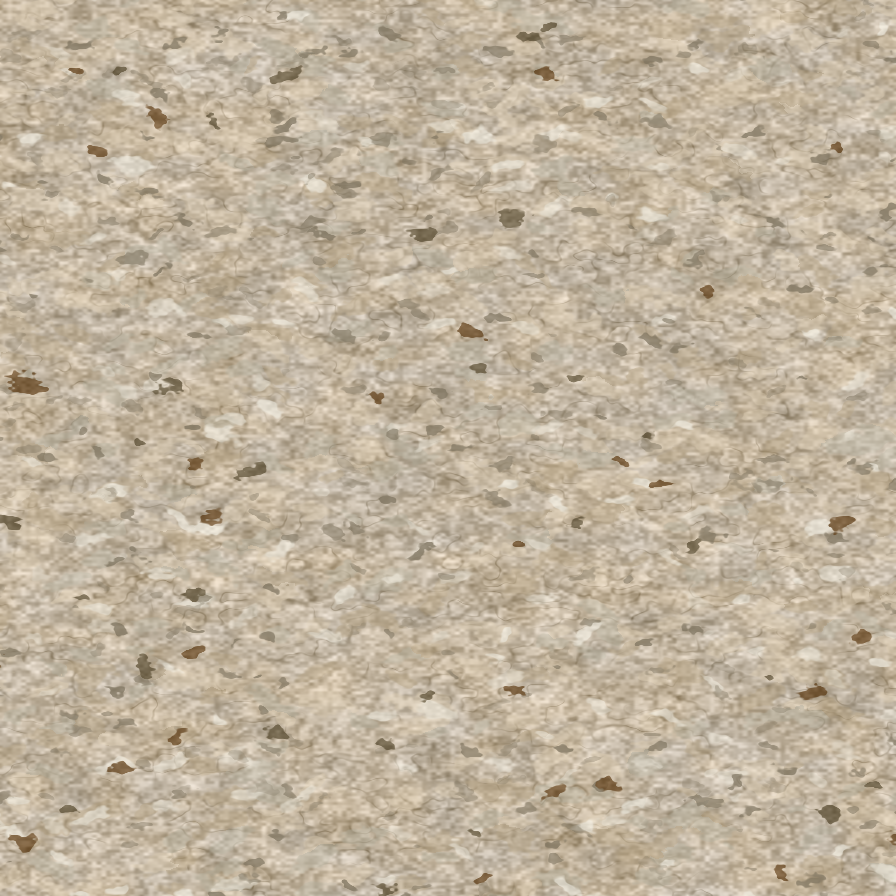
Give the GLSL for this texture, as a WebGL 2 fragment shader.

```glsl
#version 300 es
precision highp float;
// Beige stone-chip flooring: warped, sideways-stretched noise forms the grain,
// thin dark veins come from noise contours, and jittered cells scatter
// ragged pale, grey and tan flakes with a few small brown chips.

uniform vec2 u_resolution;
out vec4 outColor;

// Colours
const vec3 GRAIN_DARK  = vec3(0.55, 0.49, 0.39);
const vec3 GRAIN_LIGHT = vec3(0.87, 0.82, 0.75);
const vec3 FLAKE_CREAM = vec3(0.86, 0.80, 0.70);
const vec3 FLAKE_WHITE = vec3(0.91, 0.89, 0.84);
const vec3 FLAKE_GREY  = vec3(0.73, 0.71, 0.64);
const vec3 FLAKE_TAN   = vec3(0.72, 0.65, 0.53);
const vec3 FLECK_GREY  = vec3(0.49, 0.45, 0.37);
const vec3 CHIP_BROWN  = vec3(0.44, 0.32, 0.18);
const vec3 CHIP_OLIVE  = vec3(0.42, 0.37, 0.27);

// Grain: frequencies across the canvas and strengths
const vec2 BROAD_FREQ  = vec2(24.0, 48.0);
const vec2 MEDIUM_FREQ = vec2(75.0, 150.0);
const vec2 FINE_FREQ   = vec2(190.0, 300.0);
const vec2 VEIN_FREQ   = vec2(55.0, 105.0);
const float BASE_TONE   = 0.69;
const float BROAD_GAIN  = 0.26;
const float MEDIUM_GAIN = 0.42;
const float FINE_GAIN   = 0.58;
const float VEIN_GAIN   = 0.30;
const float VEIN_WIDTH  = 0.13;
const float WARP        = 0.011;

vec3 hash32(vec2 p) {
    vec3 q = fract(p.xyx * vec3(0.1031, 0.1030, 0.0973));
    q += dot(q, q.yxz + 33.33);
    return fract((q.xxy + q.yzz) * q.zyx);
}

// Smooth value noise, three independent channels in 0..1
vec3 noise3(vec2 p) {
    vec2 cell = floor(p), f = fract(p);
    f = f * f * (3.0 - 2.0 * f);
    vec3 low  = mix(hash32(cell), hash32(cell + vec2(1, 0)), f.x);
    vec3 high = mix(hash32(cell + vec2(0, 1)), hash32(cell + vec2(1, 1)), f.x);
    return mix(low, high, f.y);
}

// Scattered ragged ellipses: x = coverage, y = random value of the flake
vec2 flakes(vec2 p, vec2 cellSize, vec2 radius, float share, float soft,
            float ragged, float seed) {
    vec2 g = p / cellSize, base = floor(g);
    vec2 best = vec2(0.0);
    for (int j = -1; j <= 1; j++) {
        for (int i = -1; i <= 1; i++) {
            vec2 id = base + vec2(i, j);
            vec3 place = hash32(id + seed);
            vec3 kind = hash32(id + seed + 57.0);
            if (kind.x > share) continue;
            vec2 d = (g - id - 0.1 - 0.8 * place.xy) * cellSize;
            float angle = (place.z - 0.5) * 1.2;
            float c = cos(angle), s = sin(angle);
            d = mat2(c, -s, s, c) * d / (radius * mix(0.6, 1.3, kind.z));
            float cover = 1.0 - smoothstep(1.0 - soft, 1.0 + soft, length(d) + ragged);
            if (cover > best.x) best = vec2(cover, kind.y);
        }
    }
    return best;
}

void main() {
    vec2 uv = gl_FragCoord.xy / min(u_resolution.x, u_resolution.y);

    // Bend the coordinates so streaks and edges wander
    vec2 bend = noise3(uv * vec2(42.0, 60.0) + 11.0).xy - 0.5;
    bend += 0.5 * (noise3(uv * vec2(110.0, 140.0) + 31.0).xy - 0.5);
    vec2 p = uv + WARP * bend * vec2(1.0, 0.8);

    // Grain tone
    vec3 broad  = noise3(p * BROAD_FREQ + 5.0);
    vec3 medium = noise3(p * MEDIUM_FREQ + 17.0);
    vec3 fine   = noise3(uv * FINE_FREQ + 43.0);
    float grain = MEDIUM_GAIN * (medium.x - 0.5) + FINE_GAIN * (fine.x - 0.5);
    float tone = BASE_TONE + BROAD_GAIN * (broad.x - 0.5) + grain;

    // Thin dark veins, fading in and out by patches
    float contour = abs(noise3(p * VEIN_FREQ + 71.0).x - 0.5);
    float vein = 1.0 - smoothstep(0.0, VEIN_WIDTH, contour);
    tone -= VEIN_GAIN * vein * smoothstep(0.3, 0.7, broad.y);

    vec3 color = mix(GRAIN_DARK, GRAIN_LIGHT, tone);
    color += (broad.z - 0.5) * vec3(0.025, 0.0, -0.04);

    // Soft mottled flakes in cream, grey and tan
    float rough = 0.9 * (medium.y - 0.5) + 0.5 * (fine.y - 0.5);
    vec2 flake = flakes(p, vec2(0.046, 0.026), vec2(0.021, 0.009), 0.65, 0.25, rough, 3.0);
    vec3 flakeColor = flake.y < 0.42 ? FLAKE_CREAM : flake.y < 0.72 ? FLAKE_GREY : FLAKE_TAN;
    color = mix(color, flakeColor + 0.10 * grain, 0.5 * flake.x);

    // Bright white flakes
    vec2 white = flakes(p, vec2(0.042, 0.031), vec2(0.014, 0.006), 0.22, 0.3, rough, 131.0);
    color = mix(color, FLAKE_WHITE + 0.12 * grain, mix(0.4, 0.85, white.y) * white.x);

    // Broken grey-brown flecks
    float crumble = 1.5 * (medium.z - 0.5) + 1.1 * (fine.z - 0.5);
    vec2 fleck = flakes(p, vec2(0.034, 0.022), vec2(0.010, 0.0042), 0.24, 0.25, crumble, 211.0);
    color = mix(color, FLECK_GREY, mix(0.25, 0.75, fleck.y) * fleck.x);

    // Sparse brown chips
    vec2 chip = flakes(p, vec2(0.05), vec2(0.011, 0.006), 0.15, 0.16, 0.8 * crumble, 307.0);
    vec3 chipColor = mix(CHIP_BROWN, CHIP_OLIVE, step(0.55, chip.y)) + 0.15 * grain;
    color = mix(color, chipColor, 0.85 * chip.x);

    outColor = vec4(clamp(color, 0.0, 1.0), 1.0);
}
```
